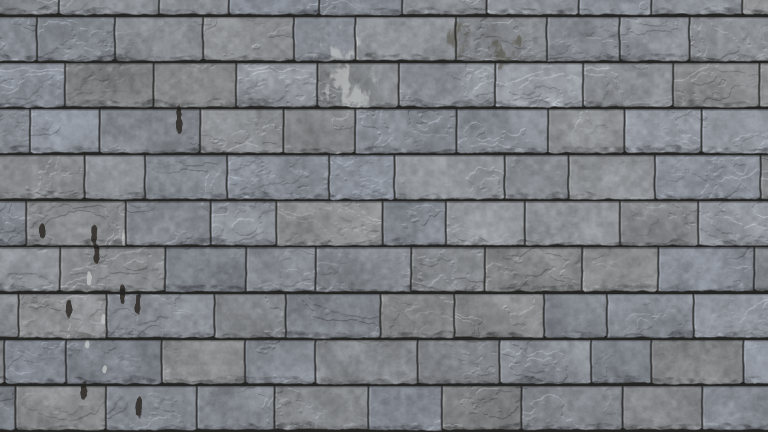
A Shadertoy shader for this texture:

```glsl
const float ROW_HEIGHT = 0.1068;
const float PITCH = 0.1945;
const vec3 SLATE = vec3(0.505, 0.52, 0.545);
const vec3 GAP = vec3(0.14, 0.14, 0.135);
const vec3 PALE = vec3(0.74, 0.75, 0.75);
const vec3 SOOT = vec3(0.17, 0.155, 0.14);
const vec3 LICHEN = vec3(0.34, 0.33, 0.29);

float hash(vec2 p) {
    return fract(sin(dot(p, vec2(127.1, 311.7))) * 43758.5);
}

float noise(vec2 p) {
    vec2 i = floor(p), f = fract(p);
    f = f * f * (3.0 - 2.0 * f);
    return mix(mix(hash(i), hash(i + vec2(1, 0)), f.x),
               mix(hash(i + vec2(0, 1)), hash(i + vec2(1, 1)), f.x), f.y);
}

float fbm(vec2 p, int octaves) {
    float sum = 0.0, total = 0.0, amp = 0.5;
    for (int i = 0; i < octaves; i++) {
        sum += amp * noise(p);
        total += amp;
        p = mat2(1.6, 1.2, -1.2, 1.6) * p + 7.3;
        amp *= 0.5;
    }
    return sum / total;
}

// Position of a vertical joint: staggered rows with uneven widths
float jointX(float index, float row) {
    float stagger = 0.37 + 0.5 * mod(row, 2.0);
    return (index + stagger + 0.38 * (hash(vec2(index, row)) - 0.5)) * PITCH;
}

float slateIndex(float x, float row) {
    float i = floor(x / PITCH - 0.37 - 0.5 * mod(row, 2.0));
    if (x < jointX(i, row)) i -= 1.0;
    else if (x >= jointX(i + 1.0, row)) i += 1.0;
    return i;
}

// Stepped height of split stone
float cleftHeight(vec2 q) {
    float n = fbm(q, 5);
    return smoothstep(0.48, 0.51, n) + smoothstep(0.6, 0.64, n) + 1.5 * n;
}

float relief(vec2 p, vec2 seed) {
    vec2 scale = vec2(10.0, 15.0);
    vec2 q = p * scale + seed;
    float slope = cleftHeight(q) - cleftHeight(q + vec2(-0.0015, 0.003) * scale);
    return clamp(slope, -1.0, 1.0);
}

// Soft blot with a rough outline
float blot(vec2 p, vec2 center, vec2 radius, float roughness) {
    float d = length((p - center) / radius) + roughness * (fbm(p * 70.0, 3) - 0.5);
    return 1.0 - smoothstep(0.75, 1.1, d);
}

vec3 addStains(vec3 color, vec2 p) {
    // Narrow dark runs and small pale drips, mostly on the left
    for (int i = 0; i < 9; i++) {
        float k = float(i);
        vec2 r = vec2(hash(vec2(k, 3.1)), hash(vec2(k, 8.7)));
        vec2 size = vec2(0.007, 0.014 + 0.018 * r.x);
        vec2 spot = vec2(0.05 + 0.38 * r.x, 0.05 + 0.76 * r.y * r.y);
        color = mix(color, SOOT, 0.85 * blot(p, spot, size, 1.1));
        if (i < 5) {
            vec2 drip = vec2(0.08 + 0.22 * r.y, 0.1 + 0.36 * r.x);
            color = mix(color, PALE, 0.85 * blot(p, drip, size * vec2(0.8, 0.55), 1.2));
        }
    }
    // Broad limewash and lichen patches on the upper rows
    float streaks = smoothstep(0.48, 0.66, fbm(p * vec2(45.0, 22.0), 4));
    for (int i = 0; i < 2; i++) {
        float k = float(i);
        float lime = blot(p, vec2(0.79 + 0.03 * k, 0.9 - 0.1 * k), vec2(0.07, 0.05), 1.0);
        float growth = blot(p, vec2(1.05 + 0.13 * k, 0.9 - 0.02 * k), vec2(0.04, 0.045), 1.2);
        color = mix(color, PALE, 0.7 * lime * streaks);
        color = mix(color, LICHEN, 0.6 * growth * streaks);
    }
    return color;
}

vec3 slateColor(vec2 p, vec2 seed) {
    float tone = 1.0 + 0.13 * (hash(seed + 4.0) - 0.5);
    tone += 0.3 * (fbm(p * 11.0 + seed, 4) - 0.5);
    tone += 0.26 * (fbm(p * 75.0, 3) - 0.5);
    tone += 0.07 * smoothstep(0.0, 0.6, p.y) + 0.03 * p.x - 0.05;
    float split = smoothstep(0.3, 0.65, noise(p * 8.0 + 31.0));
    tone += 0.2 * mix(0.2, 1.0, split) * relief(p, seed);
    vec3 tint = mix(vec3(1.02, 1.0, 0.96), vec3(0.99, 1.0, 1.015), hash(seed + 9.0));
    return SLATE * tint * tone;
}

void mainImage(out vec4 fragColor, in vec2 fragCoord) {
    vec2 p = fragCoord / iResolution.y;
    float blur = max(1.0 / iResolution.y, 0.0015);

    // Locate the slate
    float row = floor(p.y / ROW_HEIGHT);
    float above = p.y - row * ROW_HEIGHT;
    float wobbleX = p.x + 0.002 * (noise(vec2(p.y * 60.0, row)) - 0.5);
    float index = slateIndex(wobbleX, row);
    vec2 seed = vec2(index, row) * 3.7;
    float left = wobbleX - jointX(index, row);
    float right = jointX(index + 1.0, row) - wobbleX;

    vec3 color = addStains(slateColor(p, seed), p);

    // Ragged lower lip with a chipped bevel
    float rag = fbm(vec2(p.x * 45.0, seed.x + row), 3);
    float lip = 0.0015 + 0.006 * rag + 0.002 * hash(seed + 1.0);
    lip += 0.005 * (1.0 - smoothstep(0.0, 0.009, min(left, right))) * hash(seed + 2.0);
    float bevel = lip + 0.002 + 0.017 * noise(vec2(p.x * 28.0, row * 5.0));
    float chip = 1.0 - smoothstep(bevel - blur, bevel + blur, above);
    color *= 1.0 + chip * (0.65 * (fbm(p * vec2(60.0, 110.0), 3) - 0.5) - 0.1);

    // Light left edge and shade cast by the row above
    color *= 1.0 + 0.1 * smoothstep(0.002, 0.004, left) * (1.0 - smoothstep(0.004, 0.008, left));
    color *= 1.0 - 0.4 * smoothstep(ROW_HEIGHT - 0.006, ROW_HEIGHT, above);

    // Dark gaps
    float gap = 1.0 - smoothstep(lip - blur, lip + blur, above);
    float joint = 1.0 - smoothstep(0.002 - blur, 0.002 + blur, min(left, right));
    color = mix(color, GAP, max(gap, 0.85 * joint));
    fragColor = vec4(color, 1.0);
}
```
